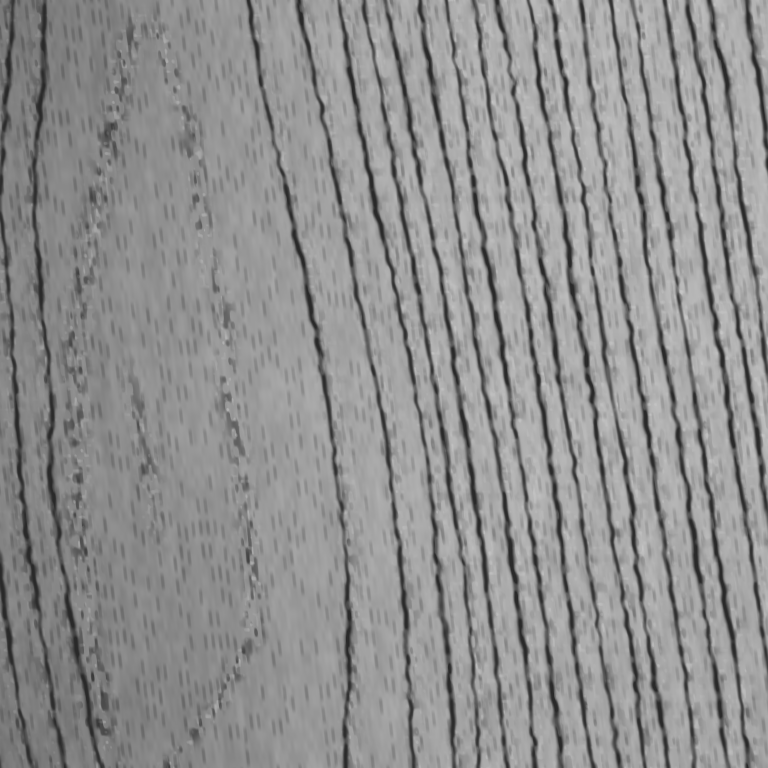
Reproduce this texture procedurally as a WebGL 2 fragment shader.

```glsl
#version 300 es
precision highp float;
// Grey open-pored wood board: a calm heartwood arch on the left and tight,
// slanting growth rings on the right. Rings are distance profiles around
// curves, roughened and broken up by stretched value noise.

uniform vec2 u_resolution;
out vec4 fragColor;

const float PI = 3.14159265;
const float LEFT_TONE = 0.535;      // board grey at the left edge
const float RIGHT_TONE = 0.70;      // board grey towards the right
const float INK_TONE = 0.16;        // darkest ring colour
const int   RING_COUNT = 18;        // slanting rings on the right
const int   EDGE_RING_COUNT = 4;    // rings at the left edge
const float RING_SPACING = 0.0348;
const float RING_WIDTH = 0.0036;
const float HALO_WIDTH = 0.011;     // reach of the porous fringe
const float FIBRE_SLANT = 0.11;
const float FIBRE_CONTRAST = 0.05;
const float PORE_CONTRAST = 0.09;

float hash(vec2 p) {
    return fract(sin(dot(p, vec2(127.1, 311.7))) * 43758.5453);
}

float noise(vec2 p) {
    vec2 i = floor(p), f = fract(p);
    f = f * f * (3.0 - 2.0 * f);
    return mix(mix(hash(i), hash(i + vec2(1, 0)), f.x),
               mix(hash(i + vec2(0, 1)), hash(i + vec2(1, 1)), f.x), f.y);
}

// Horizontal position of slanting ring k at depth t below the top.
float ringCurve(float k, float t) {
    float start = 0.323 + RING_SPACING * k + 0.05 * (1.0 - exp(-0.9 * k));
    float drift = 0.126 + 0.028 * (1.0 - exp(-2.0 * k));
    float bulge = 0.038 * exp(-0.25 * k) * sin(PI * pow(t, 1.3));
    float jitter = 0.011 * (hash(vec2(k, 4.0)) - 0.5) * step(2.0, k);
    return start + drift * t + bulge + jitter;
}

// Rings hugging the left edge, bending inwards near the bottom.
float edgeCurve(float k, float t) {
    float waist = 0.022 * smoothstep(0.25, 0.6, t) - 0.013 * smoothstep(0.0, 0.25, t);
    return 0.058 - 0.042 * k + waist + 0.06 * pow(max(t - 0.6, 0.0) / 0.4, 1.3);
}

// x: dark core, y: porous fringe beside it.
vec2 ringProfile(float d, float seed, float y) {
    d += 0.007 * (noise(vec2(seed * 7.3, y * 8.0)) - 0.5);
    d += 0.0045 * (noise(vec2(seed * 3.1 + 50.0, y * 65.0)) - 0.5);
    float swell = noise(vec2(seed * 5.7 + 20.0, y * 11.0));
    float width = RING_WIDTH * mix(0.65, 1.2, swell);
    float core = exp(-pow(abs(d) / width, 2.4)) * mix(0.72, 1.0, swell);
    float reach = d > 0.0 ? HALO_WIDTH : HALO_WIDTH * 0.4;
    return vec2(core, exp(-abs(d) / reach));
}

float softBand(float d, float width) {
    return exp(-d * d / (width * width));
}

// Faint speckled arch and the short streak inside it.
float archBand(float x, float t) {
    float leftSide = 0.098 + 0.26 * (t - 0.57) * (t - 0.57);
    float rightSide = 0.165 + 0.19 * sqrt(t) - 0.8 * max(t - 0.83, 0.0);
    float wander = 0.016 * (noise(vec2(x * 3.0, t * 12.0)) - 0.5);
    float arch = max(softBand(x - leftSide + wander, 0.016),
                     softBand(x - rightSide + wander, 0.013));
    float streak = softBand(x - 0.175 - 0.15 * (t - 0.5) + wander, 0.014);
    streak *= smoothstep(0.44, 0.54, t) * (1.0 - smoothstep(0.64, 0.74, t));
    return max(arch * smoothstep(0.0, 0.05, t), 0.8 * streak);
}

// Short scattered dashes along the fibres.
float poreDashes(vec2 q) {
    vec2 cell = q * vec2(105.0, 34.0);
    cell.y += 9.0 * hash(vec2(floor(cell.x), 2.0));
    vec2 f = abs(fract(cell) - 0.5);
    float present = step(0.6, hash(floor(cell)));
    return present * (1.0 - smoothstep(0.08, 0.36, f.x)) * (1.0 - smoothstep(0.15, 0.5, f.y));
}

void main() {
    vec2 p = gl_FragCoord.xy / u_resolution;
    float t = 1.0 - p.y;
    vec2 fibre = vec2(p.x - FIBRE_SLANT * t, p.y);

    // Board shading, darker towards the left corners and the bottom
    float tone = mix(LEFT_TONE, RIGHT_TONE, smoothstep(0.0, 0.72, p.x));
    tone -= 0.06 * (1.0 - smoothstep(0.0, 0.35, length(p - vec2(0.0, 1.0))));
    tone -= 0.045 * smoothstep(0.5, 1.0, t);

    // Fibres and pores
    float fine = noise(fibre * vec2(230.0, 70.0));
    float coarse = noise(fibre * vec2(95.0, 14.0) + 31.0);
    tone += FIBRE_CONTRAST * (fine + coarse - 1.0);
    tone -= PORE_CONTRAST * poreDashes(fibre);

    // Rings
    vec2 rings = vec2(0.0);
    for (int i = 0; i < RING_COUNT; i++) {
        float k = float(i);
        rings = max(rings, ringProfile(p.x - ringCurve(k, t), k + 1.0, p.y));
    }
    for (int i = 0; i < EDGE_RING_COUNT; i++) {
        float k = float(i);
        rings = max(rings, ringProfile(edgeCurve(k, t) - p.x, k + 40.0, p.y));
    }

    // Dark and light specks in the fringes and the arch
    float speck = noise(fibre * vec2(210.0, 85.0) + 77.0);
    float glint = noise(fibre * vec2(240.0, 150.0) + 143.0);
    float porous = max(rings.y * 0.85, 0.8 * archBand(p.x, t));
    tone -= 0.27 * porous * smoothstep(0.45, 0.85, speck);
    tone += 0.13 * porous * smoothstep(0.62, 0.95, glint);

    float ink = rings.x * mix(0.7, 1.1, smoothstep(0.15, 0.6, speck));
    tone = mix(tone, INK_TONE, clamp(ink, 0.0, 1.0));
    fragColor = vec4(vec3(tone), 1.0);
}
```
